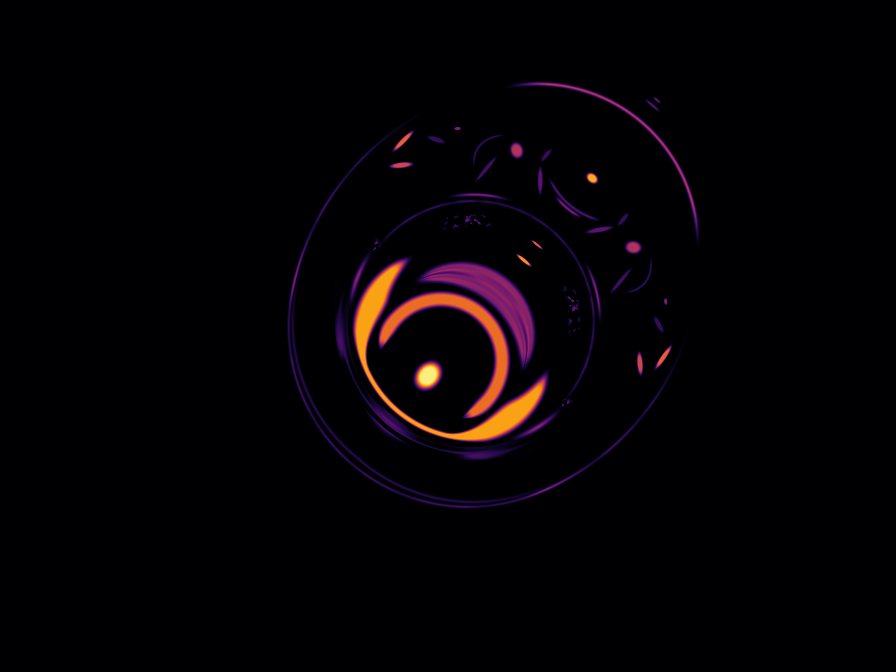
A Shadertoy shader for this background:

```glsl
// Mirrored glowing crescents, rings and small islands around a bright core on black.
const float HEIGHT = 5.76;              // canvas height in scene units
const vec2 CORE = vec2(-0.17, -0.34);   // core, from the canvas centre
const vec2 AXIS = vec2(0.639, 0.769);   // direction of the mirror axis
const vec2 CORE_SIZE = vec2(0.14, 0.11);
const float RING_CENTRE = 0.17, RING_RADIUS = 0.525, RING_WIDTH = 0.067;
const float WING_CENTRE = 0.60, WING_RADIUS = 1.02;
const float HALO_CENTRE = 0.54, HALO_RADIUS = 1.54;
const float RIM_CENTRE = 1.47, RIM_RADIUS = 1.37;
const float PI = 3.14159;

// Heat ramp: black, violet, magenta, orange, pale yellow
const vec3 HEAT[9] = vec3[9](
    vec3(0.0, 0.0, 0.01), vec3(0.12, 0.04, 0.27), vec3(0.34, 0.06, 0.43),
    vec3(0.53, 0.13, 0.41), vec3(0.74, 0.22, 0.33), vec3(0.89, 0.35, 0.20),
    vec3(0.98, 0.56, 0.04), vec3(0.98, 0.79, 0.18), vec3(0.99, 1.0, 0.64));

float pixel;   // size of one pixel in scene units

vec3 heat(float level) {
    float s = clamp(level, 0.0, 0.999) * 8.0;
    int i = int(s);
    return mix(HEAT[i], HEAT[i + 1], fract(s));
}

float hash(vec2 p) {
    return fract(sin(dot(p, vec2(127.1, 311.7))) * 43758.5);
}

float noise(vec2 p) {
    vec2 i = floor(p), f = fract(p);
    f = f * f * (3.0 - 2.0 * f);
    return mix(mix(hash(i), hash(i + vec2(1, 0)), f.x),
               mix(hash(i + vec2(0, 1)), hash(i + vec2(1, 1)), f.x), f.y);
}

// Distance and angle about a point on the axis
vec2 polar(vec2 q, float centre) {
    vec2 d = q - vec2(centre, 0.0);
    return vec2(length(d), atan(d.y, d.x));
}

float band(float x, float lo, float hi, float soft) {
    return smoothstep(lo - soft, lo + soft, x) * (1.0 - smoothstep(hi - soft, hi + soft, x));
}

float line(float d, float width) {
    float w = max(width, 0.6 * pixel);
    return exp(-d * d / (w * w)) * min(1.0, width / w);
}

float island(vec2 q, vec2 centre, float angle, vec2 size, float level) {
    vec2 d = q - centre, dir = vec2(cos(angle), sin(angle));
    d = vec2(dot(d, dir), dot(d, vec2(-dir.y, dir.x)));
    return level * (1.0 - smoothstep(0.55, 1.2, length(d / max(size, vec2(0.8 * pixel)))));
}

// Core, open ring and the striped lobe above it
float innerShapes(vec2 q) {
    float level = 0.96 * (1.0 - smoothstep(0.5, 1.15, length(q / CORE_SIZE)));
    vec2 g = polar(q, RING_CENTRE);
    float width = RING_WIDTH * sqrt(1.0 - smoothstep(1.65, 2.12, g.y)) + 0.001;
    float ring = 1.0 - smoothstep(0.45, 1.2, abs(g.x - RING_RADIUS) / width);
    level = max(level, 0.67 * ring * (1.0 - smoothstep(1.9, 2.12, g.y)));

    float s = g.y / 1.03, inner = 0.65 + 0.05 * s * s, outer = 0.9 - 0.2 * s * s;
    float t = (g.x - inner) / max(outer - inner, 0.01);
    float stripes = 0.65 + 0.35 * noise(vec2(t * 9.0, s * 1.5));
    stripes *= 1.0 - 0.5 * line(t - 0.42 - 0.2 * s, 0.09) * smoothstep(0.1, 0.6, s);
    float lobe = band(g.x, inner, outer, 0.025) * (1.0 - smoothstep(0.75, 1.05, s));
    return max(level, 0.47 * lobe * stripes);
}

// Tapering wings with thin arcs and specks on the same circle
float wingShapes(vec2 q) {
    vec2 g = polar(q, WING_CENTRE);
    float phi = PI - g.y;
    float outer = WING_RADIUS - 0.26 * pow(clamp((phi - 0.78) / 0.93, 0.0, 1.0), 1.5);
    float inner = WING_RADIUS - 0.04 - 0.22 * smoothstep(0.44, 1.15, phi);
    float soft = 0.012 + 0.022 * smoothstep(0.5, 1.0, phi);
    float level = 0.79 * band(g.x, inner, outer, soft) * (1.0 - smoothstep(1.45, 1.75, phi));
    float fringe = line(g.x - 1.06, 0.02) * band(phi, 1.1, 1.38, 0.15);
    float upper = line(g.x - 1.09, 0.012) * band(g.y, 0.48, 0.8, 0.12);
    level = max(level, max(0.38 * fringe, 0.36 * upper));

    float grain = smoothstep(0.45, 0.9, noise(vec2(g.x * 42.0 + phi, phi * 2.5)));
    level = max(level, 0.28 * grain * band(g.x, 1.03, 1.22, 0.03) * (1.0 - smoothstep(0.5, 1.25, phi)));
    float broken = 0.5 + 0.5 * noise(vec2(g.y * 14.0, 3.0));
    level = max(level, 0.19 * broken * line(g.x - 1.035, 0.011) * (1.0 - smoothstep(1.3, 1.7, g.y)));
    float specks = smoothstep(0.62, 0.8, noise(q * 42.0));
    float patches = band(g.x, 0.83, 0.91, 0.02) * band(g.y, 0.53, 0.98, 0.06)
                  + band(g.x, 1.03, 1.12, 0.02) * band(g.y, 1.56, 1.64, 0.03);
    return max(level, 0.27 * specks * patches);
}

// Faint wide halo and the bright rim at the far side
float outerArcs(vec2 q) {
    vec2 g = polar(q, HALO_CENTRE);
    float phi = PI - g.y, spread = max(phi - 1.05, 0.0);
    float d = g.x - HALO_RADIUS - 0.24 * spread * spread;
    float glow = 0.12 + 0.16 * band(phi, 1.05, 1.25, 0.12) + 0.1 * noise(vec2(phi * 9.0, 1.0));
    float level = glow * line(d, 0.011) * (1.0 - smoothstep(1.7, 2.3, phi));
    level = max(level, 0.14 * line(d + 0.07 - 0.04 * phi, 0.012) * (1.0 - smoothstep(0.6, 1.4, phi)));
    vec2 rim = polar(q, RIM_CENTRE);
    return max(level, 0.48 * line(rim.x - RIM_RADIUS, 0.014) * (1.0 - smoothstep(0.6, 0.92, rim.y)));
}

// Small mirrored islands and the bowed strands between them
float islands(vec2 q) {
    float level = island(q, vec2(1.97, 0.65), 1.0, vec2(0.07, 0.055), 0.47);
    level = max(level, island(q, vec2(2.20, 0.0), 0.0, vec2(0.04, 0.055), 0.82));
    level = max(level, island(q, vec2(1.41, 1.45), -0.09, vec2(0.12, 0.022), 0.64));
    level = max(level, island(q, vec2(1.24, 1.33), -0.77, vec2(0.10, 0.025), 0.55));
    level = max(level, island(q, vec2(1.60, 1.24), -1.2, vec2(0.08, 0.022), 0.18));
    level = max(level, island(q, vec2(1.79, 1.16), -0.8, vec2(0.03, 0.015), 0.35));
    level = max(level, island(q, vec2(1.68, 0.75), 0.0, vec2(0.14, 0.018), 0.2));
    level = max(level, island(q, vec2(1.90, 0.33), 0.69, vec2(0.12, 0.022), 0.26));
    level = max(level, island(q, vec2(2.10, 0.43), 0.0, vec2(0.07, 0.02), 0.18));
    level = max(level, island(q, vec2(1.285, 0.0), 0.5 * PI, vec2(0.08, 0.016), 0.76));
    level = max(level, island(q, vec2(1.46, 0.0), 0.5 * PI, vec2(0.06, 0.011), 0.62));
    for (float i = 0.0; i < 2.0; i++) {
        level = max(level, island(q, vec2(3.01 + 0.06 * i, 0.0), 0.5 * PI, vec2(0.08 - 0.04 * i, 0.012), 0.24));
        float bow = line(q.x - 1.90 + 0.035 * i - 0.8 * q.y * q.y, 0.012);
        level = max(level, (0.24 + 0.12 * i) * bow * (1.0 - smoothstep(0.2, 0.3, q.y + 0.14 * i)));
    }
    float strand = line(q.y - 0.92 + 2.5 * pow(q.x - 1.80, 2.0), 0.01);
    return max(level, 0.17 * strand * band(q.x, 1.65, 1.98, 0.04));
}

void mainImage(out vec4 fragColor, in vec2 fragCoord) {
    pixel = HEIGHT / iResolution.y;
    vec2 p = (fragCoord - 0.5 * iResolution.xy) * pixel - CORE;
    vec2 q = vec2(dot(p, AXIS), abs(dot(p, vec2(AXIS.y, -AXIS.x))));
    float level = max(max(innerShapes(q), wingShapes(q)), max(outerArcs(q), islands(q)));
    fragColor = vec4(heat(level), 1.0);
}
```
